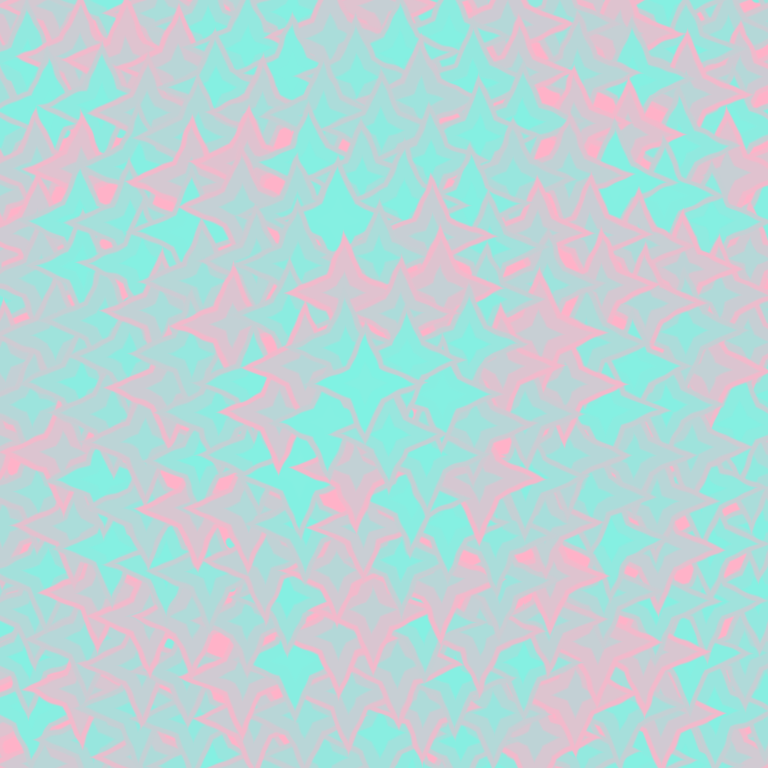
A WebGL 1 fragment shader for this pattern:

```glsl
precision highp float;
// Overlapping four-pointed stars on a sunflower spiral, in pink to aqua tones.
// Stars are composited front to back from the centre outwards, so only the
// outward tips of the far ones show; small dots are scattered behind them.

uniform vec2 u_resolution;

float hash(vec2 p) {
  vec3 q = fract(vec3(p.xyx) * 0.1031);
  q += dot(q, q.yzx + 33.33);
  return fract((q.x + q.y) * q.z);
}

float valueNoise(vec2 p) {
  vec2 cell = floor(p);
  vec2 f = fract(p);
  f = f * f * (3.0 - 2.0 * f);
  return mix(mix(hash(cell), hash(cell + vec2(1.0, 0.0)), f.x),
             mix(hash(cell + vec2(0.0, 1.0)), hash(cell + 1.0), f.x), f.y);
}

// Signed distance to the straight edges of a star with concave sides.
float starDistance(vec2 p, float radius) {
  p = abs(p);
  p = vec2(max(p.x, p.y), min(p.x, p.y));
  float notch = 0.31 * radius;
  return dot(p - vec2(radius, 0.0), normalize(vec2(notch, radius - notch)));
}

float coverage(float d, float soft) {
  return 1.0 - smoothstep(-soft, soft, d);
}

// Aqua dots, one per jittered cell, where a hash allows it.
float dotLayer(vec2 p, float soft) {
  vec2 cell = floor(p * 13.0);
  vec2 jitter = vec2(hash(cell + 71.0), hash(cell + 113.0));
  vec2 offset = (fract(p * 13.0) - mix(vec2(0.2), vec2(0.8), jitter)) / 13.0;
  return coverage(length(offset) - 0.0075, soft) * step(0.25, hash(cell + 37.0));
}

void main() {
  vec2 p = (gl_FragCoord.xy - 0.5 * u_resolution) / min(u_resolution.x, u_resolution.y);
  float soft = max(0.0018, 0.9 / min(u_resolution.x, u_resolution.y));

  // Slightly worn, wavering edges.
  p += 0.004 * (vec2(valueNoise(p * 55.0 + 90.0), valueNoise(p * 55.0 + 190.0)) - 0.5);

  float tone = 0.0;
  float remaining = 1.0;
  for (int i = 0; i < 440; i++) {
    float index = float(i);
    vec2 seed = vec2(index, 17.0);

    // Golden-angle placement with a little jitter.
    float angle = 3.229 - 2.399963 * index;
    vec2 center = 0.038 * sqrt(index + 0.5) * vec2(cos(angle), sin(angle));
    center += 0.014 * (vec2(hash(seed), hash(seed + 41.0)) - 0.5);
    vec2 q = p - center;
    if (max(abs(q.x), abs(q.y)) > 0.095) continue;

    float radius = mix(0.074, 0.087, hash(seed + 83.0));
    float d = starDistance(q, radius);

    // Fill, lighter core star and contrasting rim.
    float fill = max(0.24 + 0.74 * hash(seed + 127.0), 1.0 - 0.1 * index);
    float rim = mix(0.1, 0.46, smoothstep(0.35, 0.65, fill));
    float core = coverage(starDistance(q, 0.36 * radius), soft);
    float shade = mix(fill, min(fill + 0.2, 0.96), core);
    shade = mix(rim, shade, coverage(d + 0.0065, soft));

    float alpha = coverage(d, soft);
    tone += remaining * alpha * shade;
    remaining *= 1.0 - alpha;
    if (remaining < 0.01) break;
  }

  // Pink ground with dots fills whatever the stars leave open.
  tone += remaining * 0.92 * dotLayer(p, soft);
  vec3 color = mix(vec3(1.0, 0.70, 0.785), vec3(0.50, 0.95, 0.89), tone);
  gl_FragColor = vec4(color, 1.0);
}
```
